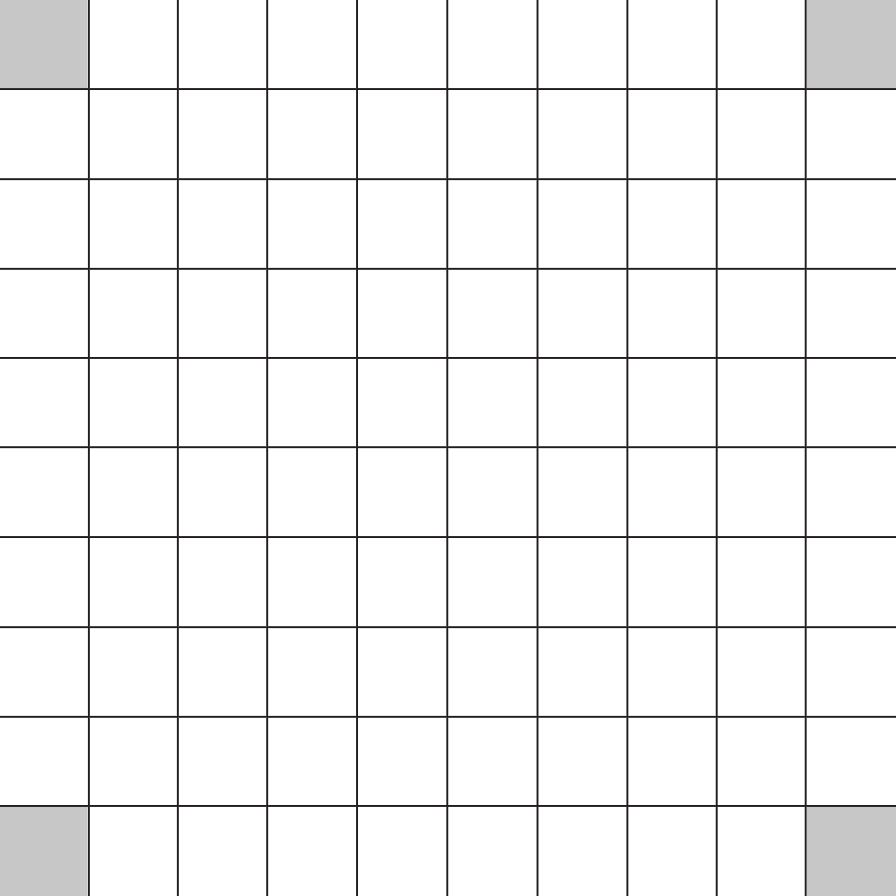
Give the GLSL for this pattern, as a Shadertoy shader.

```glsl
// A white sheet ruled into ten by ten cells by thin dark lines, with grey corner cells.
// Each pixel finds its nearest rule on both axes; a box filter gives the line coverage.
// The rules drift very slightly from an even pitch, each axis with its own wave.

const float TAU = 6.2831853;
const float CELLS = 10.0;
const float LINE_WIDTH = 0.00215;

const vec3 PAPER = vec3(1.0);
const vec3 CORNER_GREY = vec3(0.78);
const vec3 INK = vec3(0.13, 0.115, 0.12);

// Place of rule k: even pitch plus a constant shift and a small wave
float rulePosition(float k, float shift, float amplitude, float start, float period) {
    return k / CELLS + shift + amplitude * sin(TAU * (k - start) / period);
}

// Index of the nearest inner rule; the outer border has none
float nearestRule(float x) {
    return clamp(floor(x * CELLS + 0.5), 1.0, CELLS - 1.0);
}

// Share of a pixel covered by a line whose centre lies at the given distance
float lineCoverage(float distance, float width, float pixel) {
    float overlap = 0.5 * (width + pixel) - abs(distance);
    return clamp(overlap, 0.0, min(width, pixel)) / pixel;
}

// One outside the interval from low to high, zero inside, with smooth edges
float outsideBand(float x, float low, float high, float pixel) {
    float beyond = max(low - x, x - high);
    return clamp(beyond / pixel + 0.5, 0.0, 1.0);
}

void mainImage(out vec4 fragColor, in vec2 fragCoord) {
    // Unit canvas, measured downward from the top
    vec2 pixel = 1.0 / iResolution.xy;
    vec2 p = fragCoord * pixel;
    p.y = 1.0 - p.y;

    // Corner cells
    float corner = outsideBand(p.x, 0.0975, 0.9005, pixel.x)
                 * outsideBand(p.y, 0.0985, 0.9, pixel.y);
    vec3 color = mix(PAPER, CORNER_GREY, corner);

    // Rules on both axes
    float ruleX = rulePosition(nearestRule(p.x), -0.0008, -0.001, 1.0, 8.0);
    float ruleY = rulePosition(nearestRule(p.y), -0.0004, 0.0005, 1.35, 5.0);
    float vertical = lineCoverage(p.x - ruleX, LINE_WIDTH, pixel.x);
    float horizontal = lineCoverage(p.y - ruleY, LINE_WIDTH, pixel.y);
    color = mix(color, INK, max(vertical, horizontal));

    fragColor = vec4(color, 1.0);
}
```
